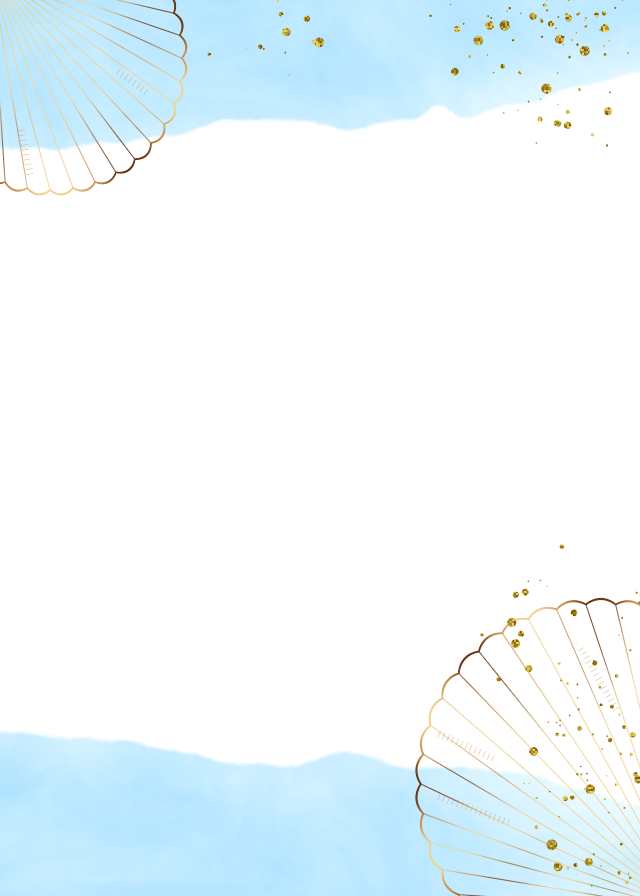
Write a Shadertoy shader that draws this background.

```glsl
// Coastal stationery: two pale watercolour washes, gilded scallop shells and gold flecks.
// Washes use sampled edge profiles roughened by layered sines; shells are looped segments
// with a scalloped polar rim; flecks are hashed discs scattered around cluster centres.

const float TAU = 6.2831853;
const float ASPECT = 0.7148;
const vec3 PAPER = vec3(1.0);
const vec3 WASH_PALE = vec3(0.87, 0.965, 1.0);
const vec3 WASH_DEEP = vec3(0.70, 0.895, 1.0);
const vec3 GOLD_PALE = vec3(0.94, 0.83, 0.58);
const vec3 GOLD_TAN = vec3(0.80, 0.58, 0.33);
const vec3 GOLD_DARK = vec3(0.40, 0.21, 0.08);
const vec3 GLITTER_DARK = vec3(0.46, 0.35, 0.04);
const vec3 GLITTER_LIGHT = vec3(0.97, 0.85, 0.36);

// Depth of each wash, measured from its canvas border at even steps in x
const float TOP_DEPTH[12] = float[12](.167, .167, .161, .152, .135, .135,
                                     .147, .135, .133, .117, .098, .082);
const float BASE_DEPTH[12] = float[12](.185, .180, .176, .164, .150, .147,
                                      .163, .146, .145, .138, .121, .102);

float hash(vec2 p) {
    vec3 q = fract(p.xyx * vec3(0.1031, 0.1030, 0.0973));
    q += dot(q, q.yzx + 33.33);
    return fract((q.x + q.y) * q.z);
}

// Warped layered sines, about -1 to 1
float blotch(vec2 p) {
    float sum = 0.0, gain = 0.5;
    for (int i = 0; i < 5; i++) {
        p = mat2(0.8, 0.6, -0.6, 0.8) * p * 1.8 + 1.3;
        p += 0.7 * sin(p.yx);
        sum += gain * sin(p.x) * cos(p.y);
        gain *= 0.65;
    }
    return sum;
}

float profile(float depth[12], float x) {
    float t = clamp(x, 0.0, 0.9999) * 11.0;
    int i = int(t);
    return mix(depth[i], depth[i + 1], smoothstep(0.0, 1.0, fract(t)));
}

// inside: distance into the wash; fade: 0 for full pigment, 1 for thin
vec3 wash(vec3 col, vec2 p, float inside, float fade, float aa) {
    float grain = blotch(p * vec2(9.0, 14.0));
    inside += 0.0025 * blotch(p * 38.0);
    float cover = smoothstep(-aa, aa + 0.004, inside);
    float pigment = 0.40 + 0.38 * smoothstep(0.0, 0.07, inside);
    pigment += 0.30 * grain + 0.07 * blotch(p * 55.0) - 0.6 * fade;
    return mix(col, mix(WASH_PALE, WASH_DEEP, clamp(pigment, -0.4, 1.1)), cover);
}

float stroke(float d, float halfWidth, float aa) {
    return clamp((halfWidth - d) / aa + 0.5, 0.0, 1.0);
}

float segment(vec2 p, vec2 a, vec2 b) {
    vec2 v = b - a;
    return length(p - a - v * clamp(dot(p - a, v) / dot(v, v), 0.0, 1.0));
}

// Scalloped rim with ribs that meet at the hub; sheen = (frequency, dark angle)
vec3 shell(vec3 col, vec2 p, vec2 centre, float radius, vec2 hub, int ribs, vec2 sheen, float aa) {
    vec2 q = p - centre;
    float angle = atan(q.y, q.x);
    float lobe = fract(angle / TAU * float(ribs)) - 0.5;
    float rim = abs(length(q) - radius - 0.0055 * (1.0 - 4.0 * lobe * lobe));
    float ribDist = 1.0;
    for (int i = 0; i < ribs; i++) {
        float a = TAU * float(i) / float(ribs);
        ribDist = min(ribDist, segment(p, hub, centre + radius * vec2(cos(a), sin(a))));
    }
    float dark = 0.5 + 0.5 * cos(sheen.x * (angle - sheen.y));
    vec3 metal = mix(mix(GOLD_PALE, GOLD_TAN, smoothstep(0.0, 0.5, dark)),
                     GOLD_DARK, smoothstep(0.5, 1.0, dark));
    float outer = smoothstep(0.3, 0.9, length(q) / radius);
    col = mix(col, mix(GOLD_PALE, metal, outer), 0.85 * stroke(ribDist, 0.0006, aa));
    return mix(col, metal, stroke(rim, 0.0012, aa));
}

// Row of fine hatch marks from a to b
vec3 ticks(vec3 col, vec2 p, vec2 a, vec2 b, float aa) {
    vec2 v = normalize(b - a);
    float along = dot(p - a, v), across = abs(dot(p - a, vec2(-v.y, v.x)));
    float d = abs(fract(along / 0.0055) - 0.5) * 0.0055;
    float span = step(0.0, along) * step(along, length(b - a));
    return mix(col, GOLD_TAN, 0.6 * span * stroke(d, 0.0003, aa) * stroke(across, 0.004, aa));
}

// Discs of glitter, densest near the centre of their cluster
vec3 flecks(vec3 col, vec2 p, vec2 centre, vec2 spread, int count, float seed, float aa) {
    vec3 gold = mix(GLITTER_DARK, GLITTER_LIGHT, hash(floor(p * 420.0)));
    for (int i = 0; i < count; i++) {
        vec2 id = vec2(float(i) + 1.0, seed);
        vec2 offset = vec2(hash(id) + hash(id + 17.0), hash(id + 31.0) + hash(id + 47.0)) - 1.0;
        float size = mix(0.0008, 0.0062, pow(hash(id + 71.0), 3.0));
        col = mix(col, gold, stroke(length(p - centre - spread * offset), size, aa));
    }
    return col;
}

void mainImage(out vec4 fragColor, in vec2 fragCoord) {
    vec2 uv = fragCoord / iResolution.xy;
    vec2 p = uv * vec2(ASPECT, 1.0);
    float aa = 1.0 / iResolution.y;

    // Washes, with a small peak on the upper edge
    float peak = 0.014 * exp(-pow((uv.x - 0.685) / 0.022, 2.0));
    float topFade = smoothstep(0.6, 0.85, uv.x) * smoothstep(0.98, 0.88, uv.y);
    vec3 col = wash(PAPER, p, p.y - 1.0 + profile(TOP_DEPTH, uv.x) - peak, topFade, aa);
    col = wash(col, p + 3.0 * vec2(0.0, step(1.0, p.y)), profile(BASE_DEPTH, uv.x) - p.y,
               smoothstep(0.62, 0.95, uv.x), aa);

    // Shells and their hatching
    col = shell(col, p, vec2(0.056, 0.935), 0.147, vec2(-0.010, 1.033), 36, vec2(5.0, 0.34), aa);
    col = shell(col, p, vec2(0.671, 0.125), 0.201, vec2(0.768, -0.016), 38, vec2(8.0, 2.37), aa);
    col = ticks(col, p, vec2(0.130, 0.922), vec2(0.165, 0.896), aa);
    col = ticks(col, p, vec2(0.023, 0.857), vec2(0.034, 0.803), aa);
    col = ticks(col, p, vec2(0.488, 0.182), vec2(0.555, 0.152), aa);
    col = ticks(col, p, vec2(0.488, 0.112), vec2(0.568, 0.082), aa);
    col = ticks(col, p, vec2(0.648, 0.278), vec2(0.690, 0.206), aa);

    // Gold clusters
    col = flecks(col, p, vec2(0.615, 0.970), vec2(0.150, 0.055), 65, 3.0, aa);
    col = flecks(col, p, vec2(0.610, 0.870), vec2(0.090, 0.060), 18, 11.0, aa);
    col = flecks(col, p, vec2(0.330, 0.950), vec2(0.110, 0.060), 12, 23.0, aa);
    col = flecks(col, p, vec2(0.675, 0.165), vec2(0.110, 0.190), 85, 37.0, aa);
    col = flecks(col, p, vec2(0.575, 0.300), vec2(0.100, 0.110), 14, 53.0, aa);
    fragColor = vec4(col, 1.0);
}
```
